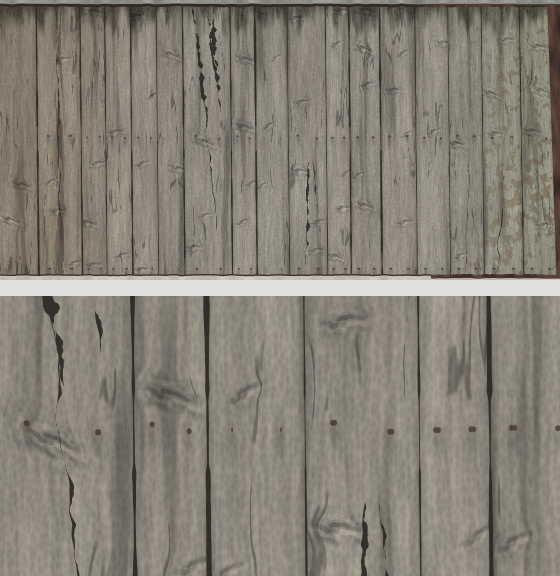
Top, the full canvas; bottom, a detail of the centre.
This texture is drawn by a Shadertoy shader. Its source:

```glsl
// A weathered fence of seventeen grey boards with nails, knots and splits, a rusty
// post at the right and pale rails above and below. Boards come from a list of seams;
// grain is layered sines and stretched cellular noise, bent around hashed knots.
const float SEAMS[16] = float[](.067, .145, .189, .235, .281, .328, .413, .457,
                                .515, .583, .625, .680, .743, .802, .862, .931);
// Splits in the wood: upper end, lower end; then their half widths.
const vec4 SPLITS[9] = vec4[](
    vec4(.685, .975, .742, .56), vec4(.725, .66, .775, .18), vec4(.735, .98, .787, .60),
    vec4(.757, .98, .772, .76), vec4(1.10, .42, 1.095, .11), vec4(1.118, .42, 1.14, .24),
    vec4(1.80, .37, 1.775, .03), vec4(1.675, .42, 1.662, .03), vec4(.20, .96, .218, .12));
const float WIDTHS[9] = float[](.009, .002, .007, .008, .007, .003, .0015, .001, .0025);

vec2 hash2(vec2 p) {
    vec3 q = fract(p.xyx * vec3(.1031, .1030, .0973));
    q += dot(q, q.yzx + 33.33);
    return fract((q.xx + q.yz) * q.zy);
}

// Cellular noise: distance to the nearest scattered point.
float cells(vec2 p) {
    vec2 base = floor(p);
    float nearest = 2.;
    for (int k = 0; k < 9; k++) {
        vec2 cell = base + vec2(k % 3 - 1, k / 3 - 1);
        nearest = min(nearest, length(cell + hash2(cell) - p));
    }
    return nearest;
}

// Layered, turned sines, about -1 to 1.
float waves(vec2 p) {
    float sum = 0., amp = .5;
    for (int i = 0; i < 5; i++) {
        p = mat2(.8, .6, -.6, .8) * p * 1.7 + 1.9;
        sum += amp * sin(p.x + 1.4 * sin(p.y));
        amp *= .62;
    }
    return sum;
}

// Antialiased coverage of a signed distance.
float cover(float d) { return clamp(.5 - d * iResolution.y, 0., 1.); }

void mainImage(out vec4 fragColor, in vec2 fragCoord) {
    vec2 uv = fragCoord / iResolution.xy, p = uv * vec2(2., 1.);
    float y = p.y;
    // Find the board; seams lean slightly, more so at the right.
    float u = uv.x - (.5 - y) * (.005 + .010 * pow(uv.x, 16.));
    float left = -.01, right = .99, id = 0.;
    for (int i = 0; i < 16; i++) {
        if (u < SEAMS[i]) { right = SEAMS[i]; break; }
        left = SEAMS[i];
        id = float(i + 1);
    }
    float width = (right - left) * 2., t = (u - left) / (right - left);
    vec2 seed = hash2(vec2(id, 71.)), b = vec2(t * width, y);
    // Ragged knots, which push the grain aside.
    float bend = 0., knot = 0.;
    for (int k = -1; k <= 1; k++) {
        float row = floor(y / .15) + float(k);
        vec2 h = hash2(vec2(id + 5., row + 20.)), g = hash2(vec2(row + 40., id + 9.));
        vec2 v = b - vec2(width * (.15 + .7 * h.x), (row + .2 + .6 * h.y) * .15);
        v.y += v.x * (g.y - .5);
        float r = (.009 + .012 * g.y) * step(.42, g.x) + .0001, rag = waves(v * vec2(60., 130.));
        float e = length(v * vec2(1., 1.8)), near = exp(-e * e / (r * r * 4.));
        bend += v.x * near * .8;
        knot += near * (.08 + .24 * smoothstep(.1, .6, rag) - .2 * smoothstep(.2, .7, -rag));
    }
    // Grain: broad bands, fine fibres, arches round the heart, sparse broken cracks.
    float gx = b.x - bend + .004 * waves(vec2(id * 3., y * 4.));
    float bands = waves(vec2(gx * 32. + id * 11., y * 1.6 + id));
    float fine = waves(vec2(gx * 110. + id * 7., y * 6.));
    float heart = (gx - width * (.35 + .3 * seed.x)) / width;
    float arches = sin(75. * heart * heart + 14. * y + 3. * bands + id) * exp(-heart * heart * 14.);
    float fibres = cells(vec2(gx * 150. + id * 31., y * 18.));
    float grit = cells(p * vec2(190., 100.));
    float blotch = waves(p * vec2(3., 4.) + id);
    float crack = smoothstep(.10, .02, abs(waves(vec2(gx * 24. + id * 5., y * 2.5 + 4.))))
                * smoothstep(.1, .5, waves(vec2(gx * 15. + id, y * 13.)));
    vec3 col = mix(vec3(.50, .48, .44), vec3(.57, .55, .51), .65 + .35 * bands + .35 * blotch);
    col *= 1.05 + .08 * (seed.y - .5) + .05 * fine + .03 * arches
         + .13 * (fibres - .45) + .14 * (grit - .45) - knot;
    col *= (1. - .18 * smoothstep(.35, .9, -bands)) * (1. - .28 * crack);
    col *= mix(vec3(.94, .90, .86), vec3(1.), smoothstep(.05, .35, uv.x));
    if (id == 1.) col *= 1. - .32 * exp(-pow((t - .5) * 7., 2.)) * smoothstep(-.2, .4, fine + arches);
    // Damp below the top rail; lichen and rust flecks at the right.
    float damp = smoothstep(.88, 1., y + .06 * waves(vec2(p.x * 40., y * 9.)));
    col *= mix(vec3(1.), vec3(.45, .46, .42), damp * (.6 + .6 * grit));
    float right01 = smoothstep(.72, 1., uv.x);
    col *= mix(vec3(1.), vec3(.98, 1.02, .97), right01);
    float fleck = smoothstep(.2, .7, waves(p * vec2(50., 40.)) + .5 * blotch) * right01;
    col = mix(col, vec3(.40, .32, .24), .5 * fleck);
    // Nails in pairs along the middle and the foot, with a stain below.
    float nailX = (abs(abs(t - .5) - .25) + .04 * (seed.x - .5)) * width;
    float nailY = y < .25 ? y - .04 : y - .51 - .012 * (hash2(vec2(id, step(.5, t))).y - .5);
    col *= 1. - .15 * exp(-nailX * nailX * 3e4 - pow((nailY + .012) * 60., 2.));
    col = mix(col, vec3(.24, .19, .16), .75 * cover(length(vec2(nailX, nailY * .8)) - .0028));
    // Splits, then seams narrowed where the middle rail lies behind.
    float dark = 0.;
    for (int i = 0; i < 9; i++) {
        vec4 s = SPLITS[i];
        float h = (s.y - y) / (s.y - s.w), jag = waves(vec2(float(i) * 5., y * 45.));
        float x = mix(s.x, s.z, h) + .005 * waves(vec2(y * 16., float(i))) + .002 * jag;
        float thick = WIDTHS[i] * sqrt(max(4. * h * (1. - h), 0.)) * (.5 + .8 * jag + .3 * fine);
        dark = max(dark, cover(abs(p.x - x) - thick) * step(abs(h - .5), .5));
    }
    float seamId = id + step(.5, t), edge = min(t, 1. - t) * width;
    float gap = mix(.0006, .0032, hash2(vec2(seamId, 3.)).x) * (1. + .5 * waves(vec2(seamId, y * 14.)));
    gap *= 1. - .6 * smoothstep(.05, .035, abs(y - .505));
    col *= 1. - .2 * exp(-edge * 180.);
    col = mix(col, vec3(.17, .155, .14), .92 * max(dark, cover(edge - gap)));
    // Rusty post and the rails.
    float rough = waves(p * vec2(35., 12.)), isRust = step(.77, uv.x);
    vec3 rust = vec3(.29, .22, .19) * (1. + .3 * rough);
    col = mix(col, rust, cover((.977 + .017 * (1. - y) - uv.x) * 2.));
    col = mix(col, vec3(.19, .17, .15), cover(.976 - y + .003 * rough));
    col = mix(col, rust, cover(.977 - y) * step(.745, uv.x));
    col = mix(col, vec3(.56, .56, .54) + .08 * rough, cover(.986 - y + .002 * rough));
    col = mix(col, mix(vec3(.22, .20, .17), rust, isRust), cover(y - .020 + .002 * rough));
    col = mix(col, vec3(.77, .74, .70) + .06 * rough, cover(y - .015 + .009 * isRust + .002 * rough));
    fragColor = vec4(clamp(col, 0., 1.), 1.);
}
```
